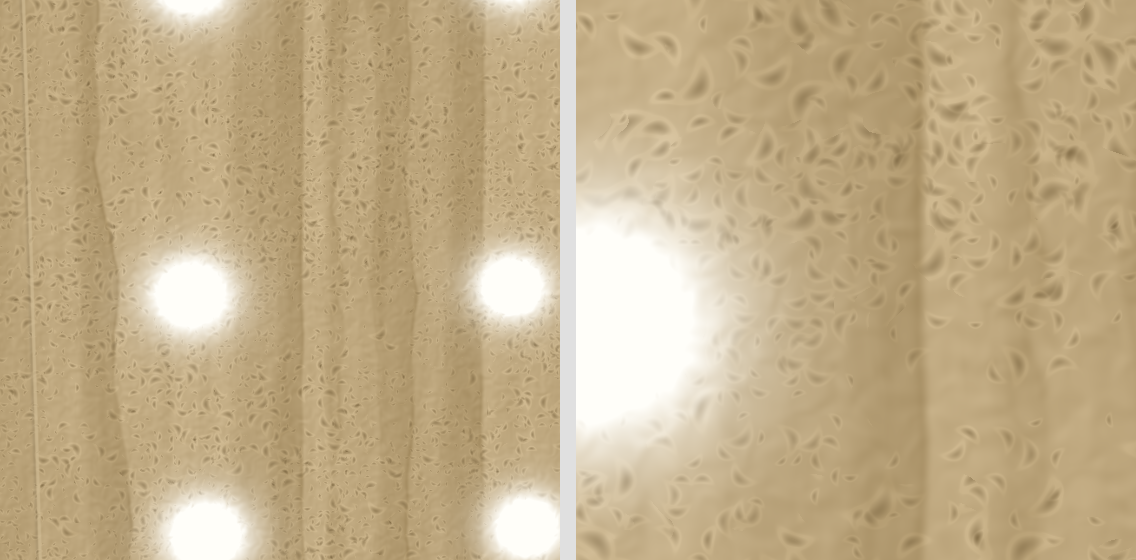
Left, the full canvas; right, a detail of the centre.
Reproduce this texture procedurally as a WebGL 2 fragment shader.

```glsl
#version 300 es
precision highp float;
// Polished travertine with upright wavy strata, pores, one joint and rows of lamp reflections.

uniform vec2 u_resolution;
out vec4 fragColor;

const vec3 STONE_DARK = vec3(0.635, 0.540, 0.370);
const vec3 STONE_LIGHT = vec3(0.805, 0.718, 0.560);
const vec3 PORE_COLOR = vec3(0.470, 0.385, 0.240);
const vec3 JOINT_COLOR = vec3(0.815, 0.735, 0.580);
const vec3 LAMP_COLOR = vec3(1.0, 0.995, 0.975);

const float JOINT_X = 0.042;
const float JOINT_LEAN = 0.030;
const float JOINT_HALF_WIDTH = 0.0028;
const vec2 LAMP_FIRST = vec2(0.341, 1.035);
const vec2 LAMP_STEP = vec2(0.573, 0.562);
const float LAMP_RADIUS = 0.069;
const float GRAIN_SCALE = 105.0;
const float GRAIN_STRENGTH = 0.20;
const float PORE_STRENGTH = 0.62;

// Each stratum: left edge, tone, edge softness, edge waviness.
const int STRATA = 12;
const vec4 STRATUM[STRATA] = vec4[STRATA](
    vec4(0.050, 0.60, 0.010, 0.005), vec4(0.132, 0.34, 0.022, 0.012),
    vec4(0.172, 0.68, 0.004, 0.022), vec4(0.425, 0.46, 0.022, 0.012),
    vec4(0.495, 0.32, 0.014, 0.010), vec4(0.542, 0.72, 0.004, 0.008),
    vec4(0.582, 0.42, 0.010, 0.020), vec4(0.615, 0.60, 0.006, 0.028),
    vec4(0.668, 0.36, 0.008, 0.030), vec4(0.735, 0.58, 0.004, 0.022),
    vec4(0.795, 0.31, 0.018, 0.012), vec4(0.864, 0.68, 0.005, 0.005));

float hash(vec2 p) {
    return fract(sin(dot(p, vec2(127.1, 311.7))) * 43758.5453);
}

float noise(vec2 p) {
    vec2 i = floor(p), f = fract(p);
    f = f * f * (3.0 - 2.0 * f);
    return mix(mix(hash(i), hash(i + vec2(1, 0)), f.x),
               mix(hash(i + vec2(0, 1)), hash(i + vec2(1, 1)), f.x), f.y);
}

float fbm(vec2 p) {
    float sum = 0.0, gain = 0.5;
    for (int i = 0; i < 4; i++) {
        sum += gain * noise(p);
        p = p * 2.03 + 17.3;
        gain *= 0.5;
    }
    return sum / 0.9375;
}

// Broad layers with thin dark seams along their crisp edges.
float strataTone(vec2 p) {
    float tone = 0.50, seams = 0.0;
    for (int i = 0; i < STRATA; i++) {
        vec4 s = STRATUM[i];
        float bend = (fbm(vec2(float(i) * 9.7 + p.x * 4.0, p.y * 6.0)) - 0.5) * 2.0;
        float offset = (s.x - 0.18) / 0.07;
        float drift = 0.060 * (1.0 - p.y) * exp(-offset * offset);
        float d = p.x - s.x - drift - s.w * bend;
        tone = mix(tone, s.y, smoothstep(-s.z, s.z, d));
        float seam = (d + 0.003) / 0.0035;
        float breaks = smoothstep(0.25, 0.7, noise(vec2(float(i) * 5.1, p.y * 13.0)));
        seams += exp(-seam * seam) * breaks * 0.0008 / s.z;
    }
    float sway = 0.025 * fbm(p * vec2(3.0, 7.0));
    float streaks = fbm(vec2((p.x + sway) * 42.0, p.y * 3.0)) - 0.5;
    float clouds = fbm(p * vec2(16.0, 8.0) + 31.0) - 0.5;
    return tone + 0.32 * streaks + 0.18 * clouds - seams;
}

// Fine curled relief, lit from one side.
float grain(vec2 p) {
    vec2 q = p * GRAIN_SCALE;
    q += 1.2 * vec2(noise(q * 0.6), noise(q * 0.6 + 40.0));
    return noise(q) - noise(q + vec2(0.45, -0.55));
}

// Scattered slanted pits; positive is dark, negative is a pale rim.
float pores(vec2 p, float scale, float seed) {
    vec2 q = p * scale, cell = floor(q);
    float crowd = 0.12 + 0.50 * smoothstep(0.35, 0.7, fbm(p * 7.0 + seed));
    float pit = 0.0;
    for (int y = -1; y <= 1; y++)
    for (int x = -1; x <= 1; x++) {
        vec2 id = cell + vec2(x, y);
        float pick = hash(id + seed);
        vec2 center = id + 0.2 + 0.6 * vec2(hash(id + seed + 3.1), hash(id + seed + 7.7));
        float a = 6.2832 * hash(id + seed + 11.3);
        vec2 d = mat2(cos(a), sin(a), -sin(a), cos(a)) * (q - center);
        d.y += 0.7 * d.x * d.x;
        float size = 0.10 + 0.14 * hash(id + seed + 19.9);
        float r = length(d / vec2(1.7, 0.8)) / size;
        float dent = exp(-r * r) - 0.35 * exp(-4.0 * (r - 1.8) * (r - 1.8));
        pit += step(pick, crowd) * dent;
    }
    return pit;
}

// Lamp rows draw closer together and shift right toward the bottom.
float lampGlow(vec2 p) {
    float glow = 0.0;
    for (int row = 0; row < 3; row++)
    for (int col = 0; col < 2; col++) {
        float r = float(row), c = float(col), curve = r * (r - 1.0);
        vec2 center = LAMP_FIRST + vec2(c, -r) * LAMP_STEP
                    + vec2(0.0137, 0.066) * curve + vec2(0.0, 0.015 * c);
        float d = length((p - center) * vec2(0.97, 1.06)) / (LAMP_RADIUS * (1.0 - 0.13 * c));
        glow += 1.9 * exp(-d * d) + 0.16 * exp(-0.28 * d * d);
    }
    return glow;
}

void main() {
    vec2 p = gl_FragCoord.xy / u_resolution;

    // Stone body
    float relief = grain(p);
    float tone = strataTone(p) + GRAIN_STRENGTH * relief;
    vec3 color = mix(STONE_DARK, STONE_LIGHT, clamp(tone, -0.1, 1.1));
    float pit = 0.55 * pores(p, 85.0, 2.0) + 0.75 * pores(p, 48.0, 53.0);
    color = mix(color, PORE_COLOR, clamp(PORE_STRENGTH * pit, -0.12, 0.75));

    // Leaning joint with a shaded side
    float joint = p.x - JOINT_X - JOINT_LEAN * (1.0 - p.y);
    float soft = 1.0 / u_resolution.x;
    float shade = exp(-pow((joint + 0.005) / 0.003, 2.0));
    color *= 1.0 - 0.07 * shade;
    float line = 1.0 - smoothstep(JOINT_HALF_WIDTH - soft, JOINT_HALF_WIDTH + soft, abs(joint));
    color = mix(color, JOINT_COLOR, 0.65 * line);

    // Reflections, roughened by the surface
    float glow = lampGlow(p) * (1.0 + 0.18 * relief - 0.10 * clamp(pit, 0.0, 1.0));
    fragColor = vec4(mix(color, LAMP_COLOR, clamp(glow, 0.0, 1.0)), 1.0);
}
```
